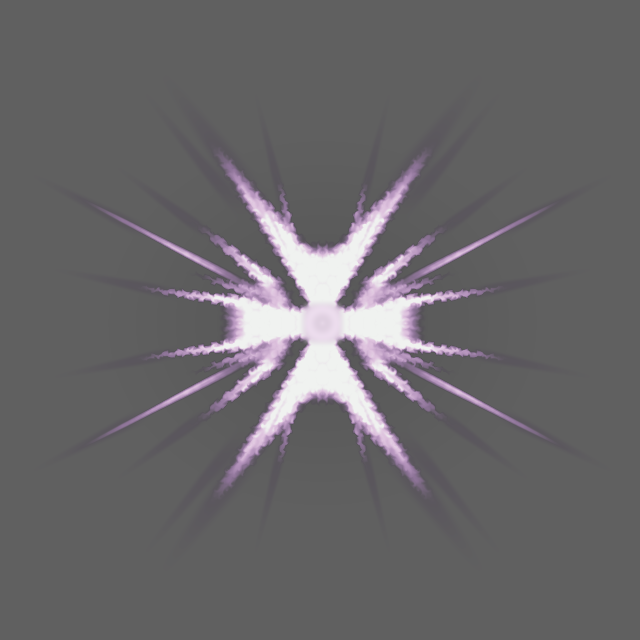
A Shadertoy shader for this background:

```glsl
float hash(vec2 p) {
    return fract(sin(dot(p, vec2(41.3, 289.1))) * 4375.85);
}

// Distance to the nearest scattered point
float cellular(vec2 p) {
    vec2 cell = floor(p), f = fract(p);
    float nearest = 1.0;
    for (int y = -1; y <= 1; y++)
        for (int x = -1; x <= 1; x++) {
            vec2 o = vec2(x, y);
            vec2 point = o + vec2(hash(cell + o), hash(cell + o + 17.0));
            nearest = min(nearest, length(point - f));
        }
    return nearest;
}

// Tapered ray from a to b that rises, then fades along its length
float spike(vec2 p, vec2 a, vec2 b, float width, float rise) {
    vec2 d = b - a;
    float t = dot(p - a, d) / dot(d, d);
    float across = length(p - a - d * t);
    float taper = width * mix(1.0, 0.25, clamp(t, 0.0, 1.0));
    float along = smoothstep(0.0, rise, t) * (1.0 - smoothstep(0.25, 1.0, t));
    return along * (1.0 - smoothstep(0.15, 1.0, across / taper));
}

// Layer light without overshooting
float screen(float base, float light) {
    return base + clamp(light, 0.0, 1.0) * (1.0 - base);
}

vec3 glowColor(float e) {
    vec3 c = mix(vec3(0.376), vec3(0.355, 0.34, 0.365), smoothstep(0.0, 0.12, e));
    c = mix(c, vec3(0.55, 0.45, 0.59), smoothstep(0.10, 0.36, e));
    c = mix(c, vec3(0.72, 0.59, 0.75), smoothstep(0.32, 0.54, e));
    c = mix(c, vec3(0.87, 0.76, 0.87), smoothstep(0.50, 0.74, e));
    return mix(c, vec3(0.94, 0.95, 0.94), smoothstep(0.70, 0.96, e));
}

void mainImage(out vec4 fragColor, in vec2 fragCoord) {
    // Mirrored quadrant, in percent of the canvas
    vec2 p = (fragCoord - vec2(0.504, 0.495) * iResolution.xy)
           / min(iResolution.x, iResolution.y) * 100.0;
    p = abs(p);
    float r = length(p);
    float angle = atan(p.y, p.x + 0.001);

    // Ragged edges and radial streaks
    float grain = cellular(p * 0.95);
    vec2 q = p + 0.22 * vec2(sin(p.y * 3.7 + grain * 4.0), sin(p.x * 3.3 + grain * 5.0));
    float streaks = 0.5 + 0.3 * sin(angle * 53.0 + 0.15 * r) + 0.2 * sin(angle * 97.0 - 0.2 * r);

    // Vertical and horizontal lobes
    float tall = smoothstep(0.9, -0.8, q.x - 0.5 - 0.55 * q.y)
               * (1.0 - smoothstep(9.5, 13.2, q.y));
    float wide = smoothstep(1.0, -0.8, q.y - 1.6 - 0.17 * q.x)
               * (1.0 - smoothstep(11.5, 16.5, q.x));
    float e = screen(tall, wide);

    // Bright rays
    e = screen(e, 1.1 * spike(q, vec2(1.5, 7.0), vec2(18.5, 29.5), 3.5, 0.1));
    e = screen(e, 0.55 * spike(q, vec2(4.6, 12.0), vec2(7.0, 23.5), 1.3, 0.2));
    e = screen(e, 0.95 * spike(p, vec2(8.0, 4.0), vec2(40.0, 20.6), 1.15, 0.5));
    e = screen(e, 0.95 * spike(q, vec2(5.8, 4.3), vec2(21.0, 16.6), 2.2, 0.18));
    e = screen(e, 0.70 * spike(q, vec2(4.5, 2.8), vec2(15.0, 7.2), 2.5, 0.2));
    e = screen(e, 0.55 * spike(q, vec2(9.0, 4.0), vec2(22.0, 8.4), 1.3, 0.2));
    e = screen(e, 0.95 * spike(q, vec2(9.0, 2.8), vec2(30.0, 5.7), 1.5, 0.15));
    e *= mix(1.0, 0.75 + 0.4 * streaks, smoothstep(9.0, 20.0, r));
    e *= 1.05 - 0.17 * grain;

    // Dim outer rays
    float dim = spike(p, vec2(8.0, 16.0), vec2(28.0, 43.0), 4.0, 0.4);
    dim += spike(p, vec2(10.0, 14.0), vec2(31.0, 40.0), 2.2, 0.4);
    dim += spike(p, vec2(5.0, 14.0), vec2(11.5, 40.0), 1.6, 0.4);
    dim += spike(p, vec2(25.0, 12.8), vec2(49.0, 25.0), 2.0, 0.3);
    dim += spike(p, vec2(16.0, 12.5), vec2(35.0, 26.5), 1.8, 0.3);
    dim += spike(p, vec2(20.0, 4.0), vec2(46.0, 9.2), 1.8, 0.3);
    e = screen(e, 0.12 * min(dim, 1.0));

    // Soft shadow around the burst, then the pale rounded core
    float halo = 1.0 - smoothstep(8.0, 32.0, length(p * vec2(0.85, 1.0)));
    vec3 color = glowColor(clamp(e, 0.0, 1.0));
    color -= 0.025 * halo * (1.0 - smoothstep(0.05, 0.3, e));
    float core = pow(dot(pow(p, vec2(4.0)), vec2(1.0)), 0.25);
    vec3 coreColor = vec3(0.90, 0.84, 0.905) - 0.025 * sin(r * 2.2);
    color = mix(color, coreColor, 1.0 - smoothstep(2.2, 3.8, core));

    fragColor = vec4(color, 1.0);
}
```
